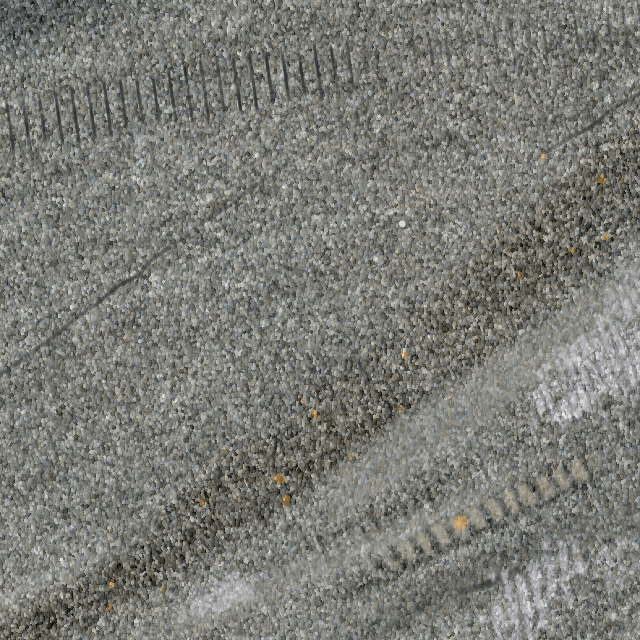
This texture is drawn by a three.js fragment shader. Its source:

```glsl
// Gravel ground seen from above, crossed by vehicle tracks that rise to the right.
// Cellular grains carry the fine detail; curved lanes, tread bars and chalky
// patches shift their tone, tint and contrast.
varying vec2 vUv;
const vec3 STONE = vec3(0.482, 0.485, 0.466);
const vec3 BLUE_TINT = vec3(-0.025, 0.0, 0.03);
const vec3 WARM_TINT = vec3(0.03, 0.005, -0.03);
const vec3 CHALK = vec3(0.7, 0.7, 0.72);
const vec3 BEIGE = vec3(0.63, 0.61, 0.54);
const vec3 OCHRE = vec3(0.78, 0.6, 0.34);
const vec3 SHADOW = vec3(0.17, 0.18, 0.18);
const vec2 GRAIN_SCALE = vec2(245.0, 185.0);
const float GRAIN_CONTRAST = 0.25;
const float TREAD_PITCH = 0.0253;

float hash(vec2 p) {
  vec3 q = fract(p.xyx * 0.1031);
  q += dot(q, q.yzx + 33.33);
  return fract((q.x + q.y) * q.z);
}
float noise(vec2 p) {
  vec2 i = floor(p), f = fract(p);
  f = f * f * (3.0 - 2.0 * f);
  return mix(mix(hash(i), hash(i + vec2(1, 0)), f.x),
             mix(hash(i + vec2(0, 1)), hash(i + vec2(1, 1)), f.x), f.y);
}
float fbm(vec2 p) {
  float sum = 0.0, amp = 0.5;
  for (int i = 0; i < 4; i++) {
    sum += amp * noise(p);
    p = p * 2.03 + 17.1;
    amp *= 0.5;
  }
  return sum;
}
// Nearest grain: x = tone, y = random tint.
vec2 grains(vec2 p) {
  vec2 cell = floor(p), id = cell, offset = vec2(0.0);
  float nearest = 9.0;
  for (int k = 0; k < 9; k++) {
    vec2 c = cell + vec2(mod(float(k), 3.0), floor(float(k) / 3.0)) - 1.0;
    vec2 r = p - c - vec2(hash(c), hash(c + 57.3));
    if (dot(r, r) < nearest) { nearest = dot(r, r); id = c; offset = r; }
  }
  float h = 2.0 * hash(id + 11.7) - 1.0;
  float tone = h * (0.45 + 0.55 * h * h) - 0.5 * offset.x + 0.1;
  return vec2(tone - 0.6 * smoothstep(0.15, 0.8, nearest), hash(id + 91.1));
}
float ribbon(float d, float halfWidth, float soft) {
  return 1.0 - smoothstep(halfWidth - soft, halfWidth + soft, abs(d));
}
float span(float x, float a, float b, float soft) {
  return ribbon(x - 0.5 * (a + b), 0.5 * (b - a), soft);
}
float bars(float x, float pitch, float halfWidth) {
  return ribbon((fract(x / pitch) - 0.5) * pitch, halfWidth, 0.6 * halfWidth);
}
float stroke(vec2 p, vec2 a, vec2 b, float width) {
  vec2 ab = b - a;
  float t = clamp(dot(p - a, ab) / dot(ab, ab), 0.0, 1.0);
  return ribbon(length(p - a - ab * t), width, 0.7 * width);
}
// Ragged tilted patch.
float ragged(vec2 p, vec2 center, vec2 radius, float slope) {
  vec2 q = p - center;
  q.y -= slope * q.x;
  return 1.0 - smoothstep(0.65, 1.05, length(q / radius) + 2.0 * fbm(p * 60.0) - 0.94);
}
float pebble(vec2 p, float x, float y, float radius) {
  return ribbon(length(p - vec2(x, y)), radius, 0.3 * radius);
}

void main() {
  vec2 p = vUv, w = p + 0.008 * (vec2(noise(p * 28.0), noise(p * 28.0 + 40.0)) - 0.5);
  float x = p.x, y = p.y, rough = 1.0;
  // Broad streaks along slopes that flatten toward the top.
  float across = y - mix(0.62, 0.22, smoothstep(0.45, 0.95, y)) * x;
  float tone = 0.16 * fbm(vec2(x * 3.0, across * 36.0)) + 0.05 * fbm(p * 14.0) - 0.1;
  float warm = 0.5 * fbm(p * 5.0 + 8.0) - 0.25;

  // Wide dark lane with faint slanted treads.
  float laneD = w.y + 0.02 - 0.62 * x - 0.13 * x * x;
  float lane = ribbon(laneD, 0.055 + 0.03 * x, 0.04);
  float worn = smoothstep(0.35, 0.65, noise(p * 9.0));
  tone -= lane * (0.075 + 0.07 * worn * bars(x + 0.45 * laneD, 0.023, 0.005));

  // Smooth pale lanes below it.
  float pale = span(0.686 * x - 0.086 - w.y, 0.0, 0.095, 0.012) * smoothstep(0.49, 0.54, x);
  float smear = ribbon(w.y + 0.084 - x * 0.4, 0.026, 0.02) * span(x, 0.25, 0.82, 0.08);
  float leftPale = ribbon(w.y - 0.06 - 0.46 * x, 0.013, 0.01) * (1.0 - smoothstep(0.2, 0.3, x));
  tone += 0.04 * pale + 0.06 * smear + 0.08 * leftPale;
  rough += 0.2 * lane - 0.4 * pale - 0.4 * smear - 0.3 * leftPale;

  // Treaded strip and dark lower ground.
  float strip = ribbon(y + 0.11 - x * 0.5, 0.025, 0.015) * span(x, 0.4, 0.82, 0.06);
  float lower = ribbon(y + 0.217 - x * 0.42, 0.035, 0.025) * smoothstep(0.45, 0.65, x);
  tone -= strip * (0.025 + 0.08 * bars(x + 0.4 * y, 0.025, 0.004)) + 0.06 * lower;
  rough -= 0.25 * lower;
  float corner = 1.0 - smoothstep(0.0, 0.16, 0.4 * x + 0.98 - y);
  tone -= 0.1 * corner + 0.07 * stroke(w, vec2(0.5, 0.85), vec2(0.61, 0.89), 0.012);
  warm += 0.35 * lane - 0.3 * leftPale - 0.5 * corner;

  // Grains at two sizes.
  vec2 fine = grains(p * GRAIN_SCALE), coarse = grains(p * GRAIN_SCALE * 0.52 + 31.0);
  tone += rough * (GRAIN_CONTRAST * (0.75 * fine.x + 0.3 * coarse.x) + 0.15 * smoothstep(0.965, 1.0, coarse.y));
  warm += 1.5 * (fine.y - 0.5);
  vec3 color = STONE + tone + mix(BLUE_TINT, WARM_TINT, clamp(0.5 + 0.5 * warm, 0.0, 1.0));

  // Upper track of upright cuts, and thin furrows.
  float trackD = y - 0.797 - 0.21 * x + 0.05 * x * x, fade = smoothstep(0.5, 0.62, x);
  float cuts = bars(x - 0.0035 + 0.14 * trackD, TREAD_PITCH, 0.0023);
  cuts *= (1.0 - 0.45 * fade) * (1.0 - 0.8 * span(x, 0.57, 0.63, 0.015));
  cuts *= ribbon(trackD, 0.034 - 0.008 * fade + 0.014 * noise(vec2(x * 40.0, 3.0)), 0.006);
  float furrow = 0.7 * stroke(w, vec2(0.0, 0.41), vec2(0.26, 0.61), 0.003)
    + 0.4 * stroke(w, vec2(0.26, 0.61), vec2(0.57, 0.83), 0.003)
    + 0.7 * stroke(w, vec2(0.84, 0.752), vec2(1.01, 0.86), 0.003)
    + 0.7 * stroke(w, vec2(0.725, 0.076), vec2(0.81, 0.108), 0.006);
  color = mix(color, SHADOW, min(cuts + furrow, 1.0) * (0.4 + 0.6 * noise(p * 45.0)));

  // Beige tread blocks with a shaded rim.
  float beltD = y + 0.16 - x * 0.47, belt = span(x, 0.54, 0.93, 0.025);
  float blocks = bars(w.x + 0.5 * beltD, 0.027, 0.0075) * ribbon(beltD, 0.019, 0.006);
  color -= 0.12 * belt * ribbon(beltD + 0.006, 0.028, 0.008) * (1.0 - blocks);
  color = mix(color, BEIGE + 0.4 * tone, 0.75 * belt * blocks * smoothstep(0.54, 0.67, x));

  // Chalky patches cut by tread grooves.
  float high = max(ragged(p, vec2(0.94, 0.425), vec2(0.11, 0.07), 0.55), 0.6 * ragged(p, vec2(1.0, 0.54), vec2(0.07, 0.055), 0.7));
  float low = max(ragged(p, vec2(0.835, 0.075), vec2(0.08, 0.062), 0.7), 0.6 * ragged(p, vec2(0.965, 0.12), vec2(0.05, 0.035), 0.3));
  float faint = max(0.7 * ragged(p, vec2(0.35, 0.068), vec2(0.055, 0.026), 0.4), 0.4 * ragged(p, vec2(0.76, 0.262), vec2(0.05, 0.02), 0.4));
  high *= 1.0 - 0.7 * bars(w.x + 0.4 * y, 0.018, 0.0035);
  low *= 1.0 - 0.8 * bars(w.x + 0.15 * y, 0.023, 0.005);
  color = mix(color, CHALK + 0.8 * tone, 0.85 * max(max(high, low), faint));

  // Ochre and white stones.
  float ochre = max(pebble(w, 0.436, 0.249, 0.008), pebble(w, 0.45, 0.222, 0.006));
  ochre = max(ochre, max(pebble(w, 0.72, 0.186, 0.01), pebble(w, 0.631, 0.446, 0.005)));
  ochre = max(ochre, max(pebble(w, 0.849, 0.755, 0.004), lane * step(coarse.y, 0.006)));
  color = mix(color, OCHRE + 0.7 * tone, 0.75 * ochre);
  color = mix(color, vec3(0.85), pebble(w, 0.63, 0.651, 0.005));
  gl_FragColor = vec4(clamp(color, 0.0, 1.0), 1.0);
}
```
